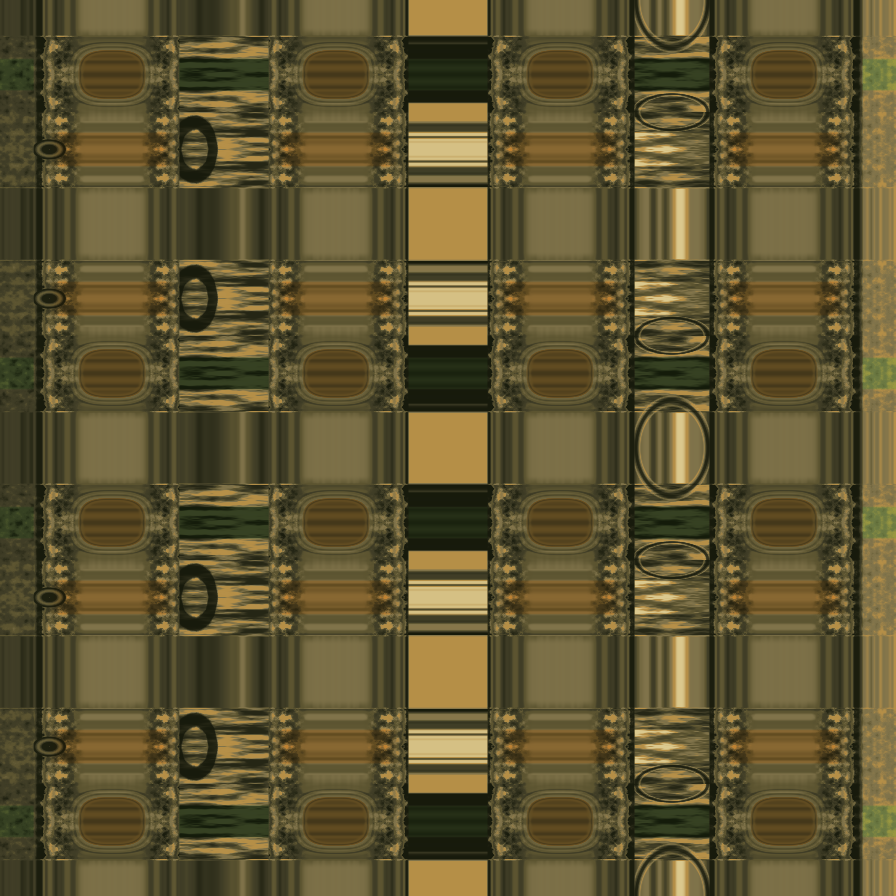
A Shadertoy shader for this pattern:

```glsl
// Mirrored woven bands: four columns and a folded sequence of rows, built as one
// shade value. Stretched 1D noise makes the bars, fbm makes the ragged joints,
// and a ramp from dark green through olive and gold to cream colours the result.

float hash(vec2 p) {
    return fract(sin(dot(p, vec2(127.1, 311.7))) * 43758.5453);
}

float noise(vec2 p) {
    vec2 c = floor(p), w = fract(p);
    w = w * w * (3.0 - 2.0 * w);
    return mix(mix(hash(c), hash(c + vec2(1, 0)), w.x),
               mix(hash(c + vec2(0, 1)), hash(c + vec2(1, 1)), w.x), w.y);
}

float fbm(vec2 p) {
    float sum = 0.0, amp = 0.54;
    for (int n = 0; n < 4; n++) {
        sum += amp * noise(p);
        p = p * 2.03 + 11.7;
        amp *= 0.5;
    }
    return sum;
}

// Coarse and fine parallel bars along one axis
float bars(float x, float seed) {
    return 0.6 * noise(vec2(x * 30.0, seed * 3.0)) + 0.4 * noise(vec2(x * 72.0, seed * 3.0 + 50.0));
}

// 1 inside the half width, 0 outside, with a soft edge
float band(float dist, float halfWidth) {
    return 1.0 - smoothstep(halfWidth - 0.005, halfWidth + 0.005, abs(dist));
}

vec3 ramp(float t) {
    vec3 c = mix(vec3(0.09, 0.10, 0.045), vec3(0.25, 0.24, 0.15), smoothstep(0.0, 0.25, t));
    c = mix(c, vec3(0.36, 0.33, 0.19), smoothstep(0.25, 0.4, t));
    c = mix(c, vec3(0.50, 0.45, 0.29), smoothstep(0.4, 0.58, t));
    c = mix(c, vec3(0.71, 0.56, 0.28), smoothstep(0.58, 0.76, t));
    return mix(c, vec3(0.86, 0.79, 0.56), smoothstep(0.8, 1.0, t));
}

void mainImage(out vec4 fragColor, in vec2 fragCoord) {
    vec2 p = fragCoord / iResolution.xy * 4.0;

    // Columns: signed and mirrored offset from the nearest strip
    float strip = floor(p.x + 0.5);
    float s = p.x - strip, e = abs(s);

    // Rows: fold to 0..1, then mirror again about each third
    float d = abs(mod(p.y + 1.0, 2.0) - 1.0);
    float k = floor(d * 3.0 + 0.5);
    float f = abs(d - k / 3.0);
    float block = band(min(d, 1.0 - d), 0.16);
    float green = band(d - 0.333, 0.07);
    float striped = band(d - 0.667, 0.075);
    float thinGold = band(d - 0.5, 0.041);

    float rowBars = bars(f, k + 2.0);
    float colBars = bars(e, 9.0);
    vec2 q = vec2(e, f + k * 5.0);
    float rough = fbm(q * vec2(34.0, 38.0));
    float grain = noise(p * 62.0);

    // Dark ground between the columns
    float ground = 0.08 + 0.36 * colBars + 0.1 * smoothstep(0.2, 0.36, e);
    float weave = 0.1 + 0.28 * rowBars + 0.45 * (rough - 0.4) + 0.16 * (grain - 0.3);
    float t = mix(weave, ground, block);

    // Olive columns with soft squares, ringed ovals and brown stripes
    float olive = smoothstep(0.32, 0.385, e);
    float square = olive * smoothstep(0.17, 0.12, min(d, 1.0 - d));
    t = mix(t, 0.36 + 0.14 * colBars, olive * block);
    t = mix(t, 0.56, square * 0.85);
    t = mix(t, 0.2 + 0.42 * rowBars, olive * (1.0 - block));
    t = mix(t, 0.44 + 0.1 * colBars, olive * thinGold * 0.8);
    vec2 o = abs(vec2((e - 0.5) / 0.15, (d - 0.333) / 0.11));
    float oval = pow(dot(o * o * o, vec2(1.0)), 0.333);
    float rings = smoothstep(0.8, 0.95, oval) * smoothstep(1.6, 1.2, oval);
    t = mix(t, 0.08 + 0.6 * noise(vec2(oval * 17.0, 3.0)), rings * 0.55);
    float brown = max(olive * band(oval, 1.0), smoothstep(0.2, 0.3, e) * striped);

    // Ragged joints with gold flecks beside each strip
    float joint = smoothstep(0.15, 0.19, e) * smoothstep(0.37, 0.25, e) * (1.0 - block);
    float fleck = smoothstep(0.56, 0.66, rough) * smoothstep(0.07, 0.13, f + 0.03 * rough);
    t = mix(t, 0.9 * smoothstep(0.32, 0.78, rough), joint * 0.65);
    t = mix(t, 0.78, joint * fleck * 0.8);

    // Fine bright and dark rails at the strip edges
    float rail = smoothstep(0.15, 0.17, e) * smoothstep(0.26, 0.2, e);
    float railShade = 0.85 * smoothstep(0.45, 0.8, bars(e + 0.04 * (rough - 0.5) * (1.0 - block), 4.0));
    t = mix(t, railShade, rail * 0.8);

    // Middle strip: pure horizontal bands
    float fill = 0.62 * smoothstep(0.3, 0.85, rowBars);
    fill = mix(fill, 0.04 + 0.2 * rowBars, green);
    fill = mix(fill, 0.95 * smoothstep(0.36, 0.72, rowBars), striped);
    fill = mix(fill, 0.75 + 0.04 * smoothstep(0.11, 0.15, f) * rowBars, max(block, thinGold));
    float width = 0.177;

    // Other strips: streaks across, bars along, and a few curved strokes
    float streak = smoothstep(0.25, 0.75, fbm(vec2(s * 7.0 + strip * 9.0, q.y * 46.0)));
    float across = mix(0.1 + 0.72 * streak, 0.26 * streak, green);
    float along = noise(vec2(s * 36.0, strip + 20.0));
    if (strip == 1.0) {
        width = 0.2;
        float glow = exp(-pow((s - 0.07) / 0.06, 2.0));
        float ring = length(vec2((s + 0.13) / 0.08, (d - 0.667) / 0.12));
        across *= 1.0 - 0.85 * band((ring - 1.0) * 0.1, 0.022 + 0.01 * rough);
        fill = mix(across, 0.08 + 0.22 * along + 0.28 * glow, block);
    } else if (strip == 3.0) {
        width = 0.167;
        float glow = exp(-pow((s - 0.03) / 0.045, 2.0));
        fill = mix(across + 0.2 * striped, 0.18 + 0.42 * along + 0.45 * glow, block);
        float arc = min(abs(length(vec2(s / 0.16, d / 0.21)) - 1.0),
                        abs(length(vec2(s / 0.16, (d - 0.5) / 0.08)) - 1.0));
        fill = mix(fill, 0.04, 0.85 * smoothstep(0.07, 0.02, arc));
        fill = mix(fill, 0.9, 0.5 * band((arc - 0.1) * 0.2, 0.004));
    } else if (strip == 0.0) {
        width = 0.15;
        fill = mix(weave * 0.85, 0.04 + 0.28 * bars(s, 13.0), block);
        float eye = length(vec2((s - 0.22) / 0.075, (d - 0.667) / 0.045));
        t = mix(t, 0.06 + 0.4 * smoothstep(0.25, 0.0, abs(eye - 0.65)), band((eye - 0.5) * 0.1, 0.05));
    } else if (strip == 4.0) {
        width = 0.15;
        fill = 0.3 + 0.65 * mix(rough, bars(s, 17.0), 0.35 + 0.65 * block);
    }
    float inside = band(e, width);
    t = mix(t, fill, inside);

    vec3 color = ramp(clamp(t, 0.0, 1.0));
    color *= mix(vec3(1.0), vec3(1.06, 0.9, 0.68), brown * (1.0 - inside));
    color *= mix(vec3(1.0), vec3(0.85, 1.06, 0.9), green * inside);
    fragColor = vec4(color, 1.0);
}
```
